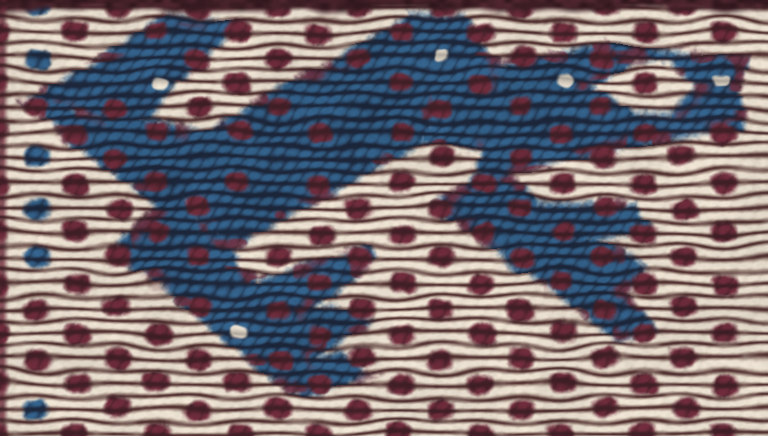
This texture is drawn by a Shadertoy shader. Its source:

```glsl
const vec2 CLOTH = vec2(7.68, 4.34);
const vec2 KNOT_ORIGIN = vec2(0.36, 0.07);
const vec2 KNOT_STEP = vec2(0.405, 0.25);
const vec2 KNOT_SIZE = vec2(0.15, 0.118);
const vec2 EYE = vec2(6.48, 0.87);
const float STITCH = 0.135;
const float PI = 3.14159;
const vec3 CREAM = vec3(0.91, 0.87, 0.81);
const vec3 CREAM_SHADE = vec3(0.68, 0.61, 0.56);
const vec3 GAP = vec3(0.33, 0.20, 0.20);
const vec3 MAROON = vec3(0.43, 0.17, 0.23);
const vec3 MAROON_DARK = vec3(0.25, 0.12, 0.15);
const vec3 BLUE = vec3(0.20, 0.38, 0.54);
const vec3 NAVY = vec3(0.11, 0.15, 0.23);

float hash(vec2 p) {
    return fract(sin(dot(p, vec2(127.1, 311.7))) * 43758.5453);
}

float noise(vec2 p) {
    vec2 i = floor(p), f = fract(p);
    f = f * f * (3.0 - 2.0 * f);
    return mix(mix(hash(i), hash(i + vec2(1, 0)), f.x),
               mix(hash(i + vec2(0, 1)), hash(i + vec2(1, 1)), f.x), f.y);
}

float edge(vec2 p, vec2 a, vec2 b) {
    vec2 e = normalize(b - a);
    return dot(p - a, vec2(e.y, -e.x));
}

// Convex quad, corners clockwise with y pointing down
float quad(vec2 p, vec2 a, vec2 b, vec2 c, vec2 d) {
    return max(max(edge(p, a, b), edge(p, b, c)), max(edge(p, c, d), edge(p, d, a)));
}

float motif(vec2 p) {
    // Left hook and diagonal body
    float d = quad(p, vec2(0.22, 1.05), vec2(1.7, 0.13), vec2(2.45, 0.2), vec2(1.38, 1.25));
    d = min(d, quad(p, vec2(0.22, 1.02), vec2(1.4, 1.2), vec2(2.1, 1.3), vec2(1.75, 2.2)));
    d = min(d, quad(p, vec2(1.5, 1.6), vec2(4.2, 0.12), vec2(4.3, 1.4), vec2(2.22, 2.5)));
    // Lower left limb with teeth
    d = min(d, quad(p, vec2(1.08, 2.45), vec2(1.8, 1.9), vec2(3.3, 3.7), vec2(2.9, 3.92)));
    d = min(d, quad(p, vec2(2.3, 2.86), vec2(3.65, 2.45), vec2(3.75, 2.6), vec2(2.8, 3.3)));
    d = min(d, quad(p, vec2(2.4, 3.2), vec2(3.3, 3.02), vec2(3.75, 3.2), vec2(2.8, 3.75)));
    d = min(d, quad(p, vec2(2.6, 3.6), vec2(3.4, 3.5), vec2(3.75, 3.72), vec2(3.0, 3.95)));
    // Neck and head
    d = min(d, quad(p, vec2(4.1, 0.13), vec2(4.65, 0.14), vec2(5.6, 1.6), vec2(4.25, 1.42)));
    d = min(d, quad(p, vec2(4.9, 0.65), vec2(6.2, 0.42), vec2(6.4, 1.45), vec2(4.8, 1.78)));
    d = min(d, quad(p, vec2(6.1, 0.42), vec2(7.45, 0.6), vec2(7.4, 1.3), vec2(6.2, 1.48)));
    // Right limb with teeth
    d = min(d, quad(p, vec2(4.3, 2.05), vec2(5.0, 1.6), vec2(6.6, 3.32), vec2(6.2, 3.4)));
    d = min(d, quad(p, vec2(5.0, 2.0), vec2(6.35, 2.02), vec2(6.5, 2.3), vec2(5.3, 2.5)));
    d = min(d, quad(p, vec2(5.3, 2.4), vec2(5.9, 2.35), vec2(6.5, 2.65), vec2(6.0, 3.1)));
    // Pale ring inside the head
    vec2 e = abs(p - EYE);
    return max(d, -max(e.x * 0.6 + e.y * 0.8 - 0.31, e.y - 0.26));
}

void mainImage(out vec4 fragColor, in vec2 fragCoord) {
    vec2 p = fragCoord / iResolution.xy * CLOTH;
    p.y = CLOTH.y - p.y;

    // Yarn rows, gently bent and pushed apart around each knot
    vec2 cell = (p - KNOT_ORIGIN) / KNOT_STEP;
    float crowd = cos(PI * cell.x) * cos(PI * cell.y);
    float sway = 0.07 * cos(PI * cell.x) * sin(PI * cell.y)
               + 0.3 * (noise(p * vec2(1.8, 4.0)) - 0.5);
    float v = (cell.y - sway) * 2.0;
    float row = floor(v);
    float across = fract(v);
    float yarn = sin(PI * across);
    float along = p.x / STITCH + row * 0.5 + hash(vec2(row, 3.0)) * 0.4;
    float twist = sin(PI * fract(along + 0.6 * (across - 0.5)));
    float fuzz = noise(p * 22.0) * 0.7 + noise(p * 45.0) * 0.3;

    // Motif edges step from row to row
    float rowY = KNOT_ORIGIN.y + (row + 0.5) * 0.5 * KNOT_STEP.y;
    vec2 stepped = vec2(p.x + 0.09 * (hash(vec2(row, 8.0)) - 0.5), mix(p.y, rowY, 0.5));
    float d = motif(stepped) + 0.03 * (fuzz - 0.5);
    float inside = 1.0 - smoothstep(-0.04, 0.04, d);

    // Shaded yarns with gaps of uneven depth
    float lit = yarn * (0.55 + 0.45 * twist);
    float wear = noise(p * vec2(4.0, 9.0) + 31.0);
    vec3 pale = mix(CREAM_SHADE, CREAM, smoothstep(0.45, 0.95, yarn - 0.08 * (1.0 - twist)));
    vec3 gap = mix(GAP, CREAM_SHADE, 0.55 * smoothstep(0.4, 0.9, wear) * (1.0 - abs(crowd)));
    pale = mix(gap, pale, smoothstep(0.05, 0.68, yarn + 0.08 * (fuzz - 0.5)));
    float tone = smoothstep(0.1, 1.0, lit + 0.16 * (fuzz - 0.5) + 0.3 * (wear - 0.5));
    vec3 blue = mix(NAVY, BLUE, tone);
    vec3 red = mix(MAROON_DARK, MAROON, smoothstep(0.1, 0.95, lit + 0.15 * (fuzz - 0.4)));
    vec3 col = mix(pale, blue, inside);

    // Maroon stitches scattered along the motif outline
    float speck = smoothstep(0.55, 0.75, noise(p * vec2(5.0, 7.0) + 17.0));
    col = mix(col, red, 0.85 * speck * (1.0 - smoothstep(0.02, 0.1, abs(d + 0.04))));

    // Knots on a checkered lattice
    vec2 diagonal = floor(vec2(cell.x + cell.y, cell.x - cell.y) * 0.5 + 0.5);
    vec2 id = vec2(diagonal.x + diagonal.y, diagonal.x - diagonal.y);
    float pick = hash(id + 5.0);
    vec2 center = KNOT_ORIGIN + id * KNOT_STEP;
    float onBlue = 1.0 - smoothstep(-0.04, 0.02, motif(center));
    vec2 drift = vec2(hash(id + 2.0), hash(id + 9.0)) - 0.5;
    vec2 offset = (p - center - 0.05 * drift + 0.04 * (noise(p * 9.0) - 0.5)) / KNOT_SIZE;
    float palePick = onBlue * step(pick, 0.12);
    float size = mix(1.0, 0.88, onBlue) * mix(1.0, 0.68, palePick);
    float reach = pow(dot(pow(abs(offset), vec2(2.5)), vec2(1.0)), 0.4);
    float knot = 1.0 - smoothstep(0.62, 1.12, reach / size + 0.15 * (fuzz - 0.5));
    knot *= step(id.x, 17.5) * mix(1.0, step(pick, 0.8), onBlue);
    float bluePick = (1.0 - onBlue) * step(abs(id.x), 0.5) * step(0.5, pick);
    vec3 knotColor = mix(mix(red, blue, bluePick), CREAM * (0.75 + 0.25 * yarn), palePick);
    col = mix(col, knotColor, knot);

    // Dark hem above and worn left border
    float hem = 1.0 - smoothstep(0.05, 0.15, p.y + 0.06 * (noise(vec2(p.x * 4.0, 2.0)) - 0.5));
    vec3 hemColor = MAROON_DARK * (0.7 + 0.6 * noise(p * vec2(12.0, 18.0)));
    col = mix(col, hemColor, hem);
    col = mix(col, red, 0.8 * (1.0 - smoothstep(0.02, 0.1, p.x)));

    // Wool grain and broad uneven light
    col *= 0.93 + 0.07 * fuzz + 0.07 * noise(p * 2.5);
    fragColor = vec4(col, 1.0);
}
```
